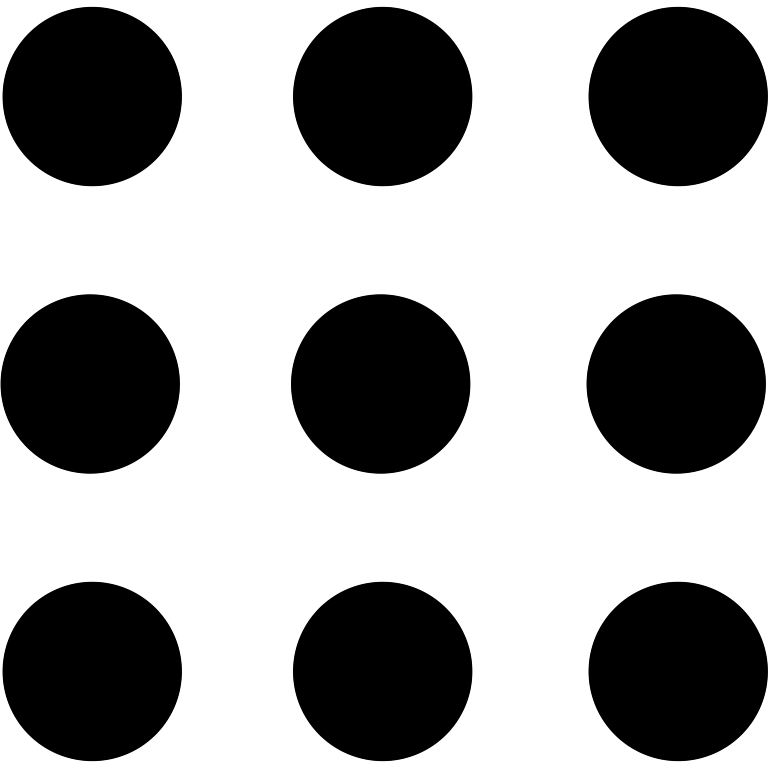
Reproduce this pattern procedurally as a WebGL 2 fragment shader.

```glsl
#version 300 es
precision highp float;
// Three by three grid of solid black discs on white.
// Each pixel finds its nearest grid cell, then measures the distance to that
// cell's disc; small offsets make the column gaps and middle row uneven.

uniform vec2 u_resolution;
out vec4 fragColor;

// Lengths are fractions of the canvas.
const vec3 PAPER = vec3(1.0);
const vec3 INK = vec3(0.0);
const vec2 GRID_CENTER = vec2(0.4983, 0.5);
const vec2 SPACING = vec2(0.3815, 0.3743);
const float RADIUS = 0.1168;
const float OUTER_COLUMN_SHIFT = 0.0033; // widens the right gap, narrows the left
const float MIDDLE_ROW_SHIFT = -0.0026;  // nudges the middle row left

// Center of the disc in a cell, with cell indices from -1 to 1.
vec2 discCenter(vec2 cell) {
    vec2 center = GRID_CENTER + cell * SPACING;
    center.x += OUTER_COLUMN_SHIFT * abs(cell.x);
    center.x += MIDDLE_ROW_SHIFT * (1.0 - abs(cell.y));
    return center;
}

void main() {
    vec2 uv = gl_FragCoord.xy / u_resolution;
    float pixel = 1.0 / min(u_resolution.x, u_resolution.y);

    // Nearest cell, kept inside the grid
    vec2 cell = clamp(floor((uv - GRID_CENTER) / SPACING + 0.5), -1.0, 1.0);

    // Signed distance to the disc, smoothed over about one pixel
    float dist = length(uv - discCenter(cell)) - RADIUS;
    float coverage = 1.0 - smoothstep(-0.6 * pixel, 0.6 * pixel, dist);

    fragColor = vec4(mix(PAPER, INK, coverage), 1.0);
}
```
